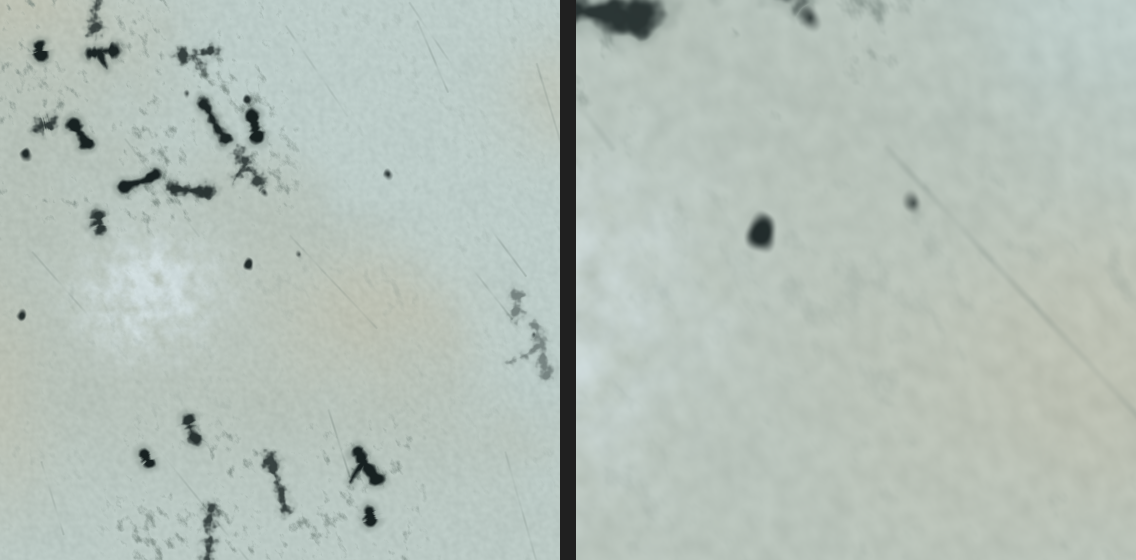
Left, the full canvas; right, a detail of the centre.
A WebGL 2 fragment shader for this texture:

```glsl
#version 300 es
precision highp float;
uniform vec2 u_resolution;
out vec4 outColor;

const vec3 PLASTER = vec3(0.716, 0.760, 0.727);
const vec3 COOL = vec3(0.740, 0.802, 0.788);
const vec3 WARM = vec3(0.745, 0.745, 0.675);
const vec3 CHALK = vec3(0.815, 0.865, 0.870);
const vec3 GRIME = vec3(0.420, 0.480, 0.455);
const vec3 PAINT = vec3(0.090, 0.130, 0.130);
const float STROKE_CELL = 0.105;
const float STROKE_RADIUS = 0.0125;
const float STROKE_REACH = 0.045;   // longest half length
const float STROKE_DENSITY = 0.62;  // inside the painted zones
const float DOT_CELL = 0.125;
const float DOT_DENSITY = 0.24;
const float SCRATCH_CELL = 0.3;
const float EDGE = 0.0040;          // softness of paint edges
const float SLANT = -1.05;          // common direction of wear
const float GRAIN = 0.042;          // contrast of the plaster

vec2 hash2(vec2 p) {
    vec3 q = fract(p.xyx * vec3(0.1031, 0.1030, 0.0973));
    q += dot(q, q.yzx + 33.33);
    return fract((q.xx + q.yz) * q.zy);
}

float gradientDot(vec2 cell, vec2 offset) {
    float a = 6.2832 * hash2(cell + 71.0).x;
    return dot(vec2(cos(a), sin(a)), offset);
}

float gradientNoise(vec2 p) {
    vec2 i = floor(p), f = fract(p), e = vec2(0.0, 1.0);
    vec2 u = f * f * f * (f * (f * 6.0 - 15.0) + 10.0);
    return mix(mix(gradientDot(i, f), gradientDot(i + e.yx, f - e.yx), u.x),
               mix(gradientDot(i + e, f - e), gradientDot(i + 1.0, f - 1.0), u.x), u.y);
}

float fbm(vec2 p) {
    float sum = 0.0, amp = 0.6;
    for (int i = 0; i < 4; i++) {
        sum += amp * gradientNoise(p);
        p = mat2(1.6, 1.2, -1.2, 1.6) * p + 17.3;
        amp *= 0.5;
    }
    return sum;
}

float blob(vec2 p, vec2 center, vec2 size) {
    vec2 d = (p - center) / size;
    return exp(-dot(d, d));
}

// Zones where paint survives: upper left and lower middle
float paintZone(vec2 p) {
    float upper = smoothstep(0.56, 0.62, p.y) * smoothstep(0.56, 0.5, p.x);
    float lower = smoothstep(0.27, 0.22, p.y) * smoothstep(0.16, 0.22, p.x) * smoothstep(0.78, 0.72, p.x);
    return max(upper, lower);
}

// x: position along the segment from -1 to 1, y: distance from it
vec2 segment(vec2 p, float angle, float halfLength) {
    vec2 dir = vec2(cos(angle), sin(angle));
    float t = clamp(dot(p, dir), -halfLength, halfLength);
    return vec2(t / halfLength, length(p - dir * t));
}

// Worn, sometimes forked strokes: x is solid paint, y the dirty halo
vec2 strokes(vec2 p) {
    vec2 result = vec2(0.0), base = floor(p / STROKE_CELL);
    float crumble = gradientNoise(p * 75.0) + 0.4 * gradientNoise(p * 150.0);
    p += 0.006 * vec2(gradientNoise(p * 22.0), gradientNoise(p * 22.0 + 40.0));
    for (int k = 0; k < 9; k++) {
        vec2 cell = base + vec2(k % 3 - 1, k / 3 - 1);
        vec2 place = hash2(cell + 3.0), kind = hash2(cell + 19.0), shape = hash2(cell + 47.0);
        vec2 center = (cell + 0.2 + 0.6 * place) * STROKE_CELL;
        float zone = paintZone(center);
        if (kind.x > mix(0.03, STROKE_DENSITY, zone)) continue;
        float angle = mix(-1.75, -0.85, kind.y) + (shape.x > 0.8 ? 1.6 : 0.0);
        float reach = mix(0.004, STROKE_REACH, shape.y);
        float worn = max(smoothstep(0.3, 0.9, fract(place.x * 7.3 + shape.x)), 1.0 - zone);
        // Paint pools at the ends and thins between them
        vec2 s = segment(p - center, angle, reach);
        float swell = 0.5 + 0.4 * s.x * s.x + 0.6 * gradientNoise(center * 90.0 + s.x * 1.5);
        float d = s.y - STROKE_RADIUS * max(swell, 0.2);
        if (place.y > 0.45) {
            vec2 b = segment(p - center - 0.7 * reach * vec2(sin(angle), -cos(angle)), angle + 1.9, 0.75 * reach);
            d = min(d, b.y - STROKE_RADIUS * (0.35 + 0.25 * b.x));
        }
        d += crumble * mix(0.0025, 0.013, worn) + 0.002 * worn;
        float soft = EDGE * (1.0 + 0.7 * worn);
        float strength = mix(1.0, 0.75, worn) * mix(0.5, 1.0, zone);
        result = max(result, strength * vec2(smoothstep(soft, -soft, d), smoothstep(0.016, 0.0, d)));
    }
    return result;
}

// Small isolated spatters
float spatters(vec2 p) {
    vec2 cell = floor(p / DOT_CELL), kind = hash2(cell + 137.0);
    vec2 q = p - (cell + 0.2 + 0.6 * hash2(cell + 101.0)) * DOT_CELL;
    float radius = mix(0.003, 0.0095, kind.y * kind.y);
    float d = length(q * vec2(1.0, 0.8)) - radius + 0.004 * gradientNoise(p * 75.0);
    return step(kind.x, DOT_DENSITY) * smoothstep(EDGE, -EDGE, d) * mix(0.7, 1.0, kind.y);
}

// Hairlines: the short ones are dark, the long ones faint
float scratches(vec2 p) {
    float result = 0.0;
    for (int k = 0; k < 9; k++) {
        vec2 cell = floor(p / SCRATCH_CELL) + vec2(k % 3 - 1, k / 3 - 1), kind = hash2(cell + 241.0);
        vec2 q = p - (cell + hash2(cell + 211.0)) * SCRATCH_CELL;
        vec2 s = segment(q, SLANT + 0.5 * (kind.x - 0.5), mix(0.03, 0.15, kind.y));
        result = max(result, smoothstep(0.0035, 0.0, s.y) * mix(0.7, 0.2, smoothstep(0.0, 0.4, kind.y)));
    }
    return result * smoothstep(-0.5, 0.3, gradientNoise(p * 20.0));
}

vec3 wall(vec2 p) {
    float cloud = fbm(p * 3.2 + 5.0);
    vec2 q = p + 0.06 * vec2(cloud, fbm(p * 5.0 + 30.0));
    float cool = smoothstep(-0.2, 0.35, 0.65 * (q.x + q.y) - 0.64 + 0.55 * cloud);
    cool = max(cool, 0.75 * smoothstep(0.36, 0.0, q.y));
    float warm = blob(q, vec2(0.66, 0.44), vec2(0.17, 0.11)) + blob(q, vec2(0.03, 0.99), vec2(0.2, 0.1))
        + 0.7 * blob(q, vec2(0.0, 0.29), vec2(0.07, 0.2)) + 0.7 * blob(q, vec2(1.0, 0.83), vec2(0.11, 0.1));
    vec3 color = mix(mix(PLASTER, COOL, cool), WARM, min(0.65 * warm, 0.8));
    float chalk = blob(q, vec2(0.27, 0.47), vec2(0.11, 0.1)) * (0.85 + 2.0 * fbm(p * 30.0));
    return mix(color, CHALK, clamp(chalk, 0.0, 1.0));
}

void main() {
    vec2 p = gl_FragCoord.xy / min(u_resolution.x, u_resolution.y);
    vec2 ink = strokes(p), along = vec2(cos(SLANT), sin(SLANT));
    // Dense soft grain, slightly drawn out along the wear
    vec2 grain = vec2(dot(p, along) * 36.0, dot(p, vec2(-along.y, along.x)) * 58.0);
    float rough = fbm(grain), patchy = gradientNoise(p * 9.0), zone = paintZone(p);
    float smudge = smoothstep(0.1, 0.65, rough + 0.4 * patchy) * mix(0.2, 0.7, zone);
    float grime = 0.35 * ink.y + scratches(p) + smudge;
    vec3 color = wall(p) + GRAIN * (rough + 0.4 * patchy + 0.6 * gradientNoise(p * 95.0));
    color = mix(color, GRIME, clamp(grime, 0.0, 0.85));
    color = mix(color, PAINT, max(ink.x, spatters(p)));
    outColor = vec4(clamp(color, 0.0, 1.0), 1.0);
}
```
